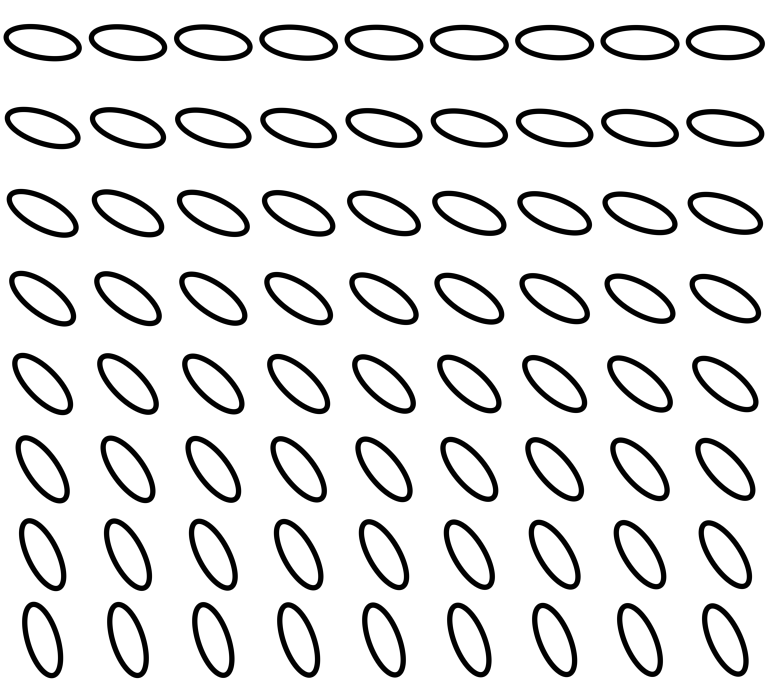
Give the GLSL for this pattern, as a Shadertoy shader.

```glsl
#define COLUMNS 9.0
#define ELLIPSE_RADII vec2(0.433, 0.175)
#define HALF_STROKE 0.031
#define FIRST_ANGLE 2.0
#define ANGLE_STEP 1.0

const vec3 PAPER = vec3(1.0);
const vec3 INK = vec3(0.005);

mat2 rotation(float angle) {
    float c = cos(angle), s = sin(angle);
    return mat2(c, s, -s, c);
}

// Distance to an ellipse outline, refined through its centres of curvature
float ellipseDistance(vec2 point, vec2 radii) {
    vec2 p = abs(point);
    vec2 t = vec2(sqrt(0.5));
    float focal = radii.x * radii.x - radii.y * radii.y;
    for (int i = 0; i < 4; i++) {
        vec2 evolute = vec2(focal, -focal) * t * t * t / radii;
        vec2 toCurve = radii * t - evolute;
        vec2 toPoint = p - evolute;
        vec2 ray = toPoint * length(toCurve) / max(length(toPoint), 1e-5);
        t = clamp((ray + evolute) / radii, 0.0, 1.0);
        t /= max(length(t), 1e-5);
    }
    return length(p - radii * t);
}

void mainImage(out vec4 fragColor, in vec2 fragCoord) {
    // Square cells, counted from the top left corner
    float pixel = COLUMNS / iResolution.x;
    vec2 grid = vec2(fragCoord.x, iResolution.y - fragCoord.y) * pixel;
    vec2 cell = floor(grid);
    vec2 local = fract(grid) - 0.5;

    // The tilt grows by one step per cell, from right to left and row by row
    float order = cell.y * COLUMNS + (COLUMNS - 1.0 - cell.x);
    float tilt = radians(FIRST_ANGLE + ANGLE_STEP * order);
    vec2 turned = rotation(-tilt) * local;

    // Outlined ellipse with smooth edges
    float edge = ellipseDistance(turned, ELLIPSE_RADII) - HALF_STROKE;
    float ink = 1.0 - smoothstep(-0.7 * pixel, 0.7 * pixel, edge);
    fragColor = vec4(mix(PAPER, INK, ink), 1.0);
}
```
